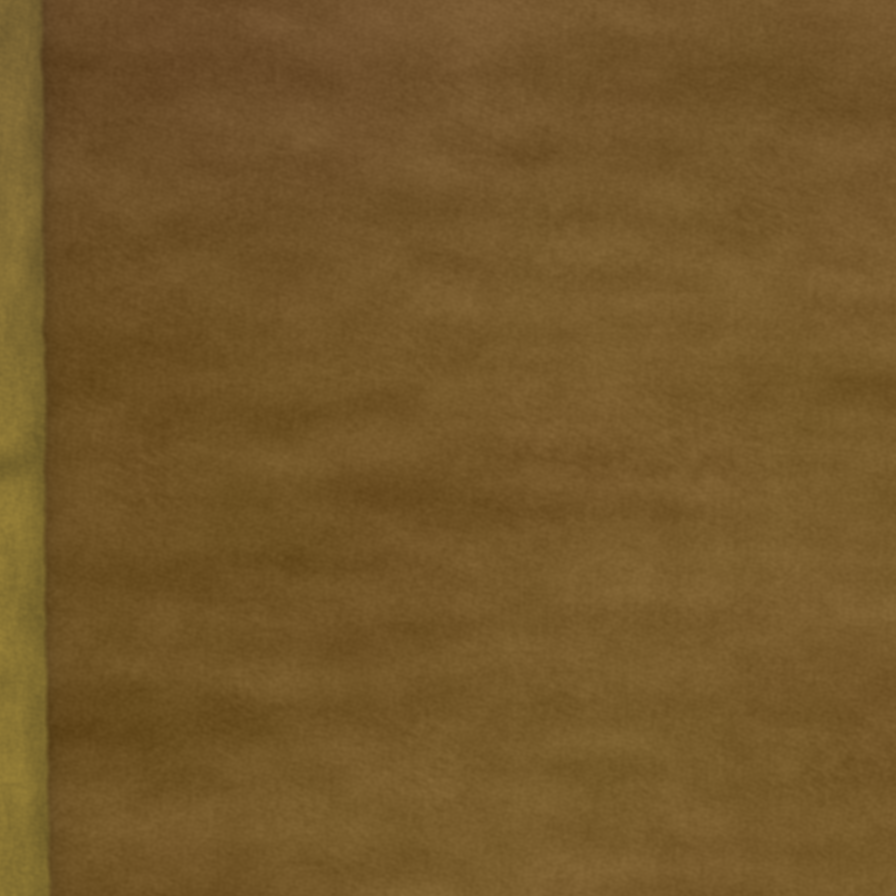
This texture is drawn by a WebGL 2 fragment shader. Its source:

```glsl
#version 300 es
precision highp float;
// Aged brown paper beside a paler olive strip along the left edge.
// Stretched gradient noise forms soft horizontal bands; finer layers add
// mottling and short slanted fibres, and a soft shadow marks the fold.

uniform vec2 u_resolution;
out vec4 fragColor;

vec2 gradientAt(vec2 cell) {
  vec3 q = fract(cell.xyx * vec3(0.1031, 0.103, 0.0973));
  q += dot(q, q.yzx + 33.33);
  float angle = 6.2832 * fract((q.x + q.y) * q.z);
  return vec2(cos(angle), sin(angle));
}

float gradientNoise(vec2 p) {
  vec2 i = floor(p), f = fract(p);
  vec2 u = f * f * f * (f * (f * 6.0 - 15.0) + 10.0);
  vec2 e = vec2(1.0, 0.0);
  float low = mix(dot(gradientAt(i), f), dot(gradientAt(i + e), f - e), u.x);
  float high = mix(dot(gradientAt(i + e.yx), f - e.yx),
                   dot(gradientAt(i + 1.0), f - 1.0), u.x);
  return mix(low, high, u.y);
}

float fbm(vec2 p) {
  float sum = 0.0, amplitude = 1.0;
  for (int octave = 0; octave < 4; octave++) {
    sum += amplitude * gradientNoise(p);
    p = mat2(0.8, 0.6, -0.6, 0.8) * p * 2.03 + 17.3;
    amplitude *= 0.62;
  }
  return sum;
}

// Noise drawn out along a direction given by its angle.
float fibres(vec2 p, float angle, vec2 frequency) {
  float c = cos(angle), s = sin(angle);
  return gradientNoise(vec2(c * p.x + s * p.y, c * p.y - s * p.x) * frequency + 40.0);
}

// Broad bands, sagging to the right near the top.
float bands(vec2 p) {
  p.y += 0.15 * p.x * smoothstep(0.35, 1.0, p.y) + 0.012 * gradientNoise(p * 5.0);
  return 0.45 * gradientNoise(p * vec2(1.8, 8.0) + 3.7)
       + 0.50 * gradientNoise(p * vec2(2.8, 17.0) + 11.2)
       + 0.24 * gradientNoise(p * vec2(6.0, 32.0) + 25.6);
}

// Slanted fibres that change direction in patches, and fine tooth.
float fineGrain(vec2 p) {
  float turn = smoothstep(-0.2, 0.2, gradientNoise(p * 5.0 + 8.0));
  float slanted = mix(fibres(p, -0.5, vec2(60.0, 155.0)),
                      fibres(p, 0.5, vec2(65.0, 145.0)), turn * 0.7);
  float patches = 0.75 + 1.1 * gradientNoise(p * 9.0 + 31.0);
  return 0.27 * slanted * patches + 0.22 * gradientNoise(p * 150.0)
       + 0.20 * gradientNoise(p * vec2(215.0, 245.0) + 70.0)
       + 0.14 * fibres(p, -0.3, vec2(90.0, 230.0))
       + 0.09 * fibres(p, 1.5, vec2(35.0, 170.0));
}

vec3 sheet(vec2 p, float grain) {
  // Lighter right of centre, dimmer at the left and the top.
  float light = 0.32 + 0.48 * smoothstep(0.05, 0.75, p.x)
              - 0.24 * smoothstep(0.6, 1.0, p.y)
              + 0.06 * smoothstep(0.35, 0.0, p.y);
  float tone = light + 0.88 * bands(p) + 0.28 * fbm(p * vec2(14.0, 19.0)) + grain;
  vec3 color = mix(vec3(0.392, 0.284, 0.110), vec3(0.488, 0.374, 0.188), tone);

  // Rosy cast across the top, strongest at the left.
  float rosy = smoothstep(0.55, 0.95, p.y) * (1.0 - 0.45 * smoothstep(0.3, 0.75, p.x));
  color += rosy * vec3(0.004, -0.005, 0.033);
  color += vec3(0.004, -0.004, 0.005) * fbm(p * 3.0 + 60.0);
  return color;
}

vec3 edgeStrip(vec2 p, float grain) {
  vec3 color = mix(vec3(0.530, 0.448, 0.195), vec3(0.485, 0.398, 0.200),
                   smoothstep(0.4, 0.95, p.y));
  float blotch = fbm(p * vec2(26.0, 11.0) + 5.0);
  float smudge = exp(-pow((p.y - 0.48) / 0.016, 2.0)) * smoothstep(0.05, 0.01, p.x);
  color *= 1.0 + 0.11 * blotch + 0.22 * grain - 0.16 * smudge;
  return color * mix(1.02, 0.89, smoothstep(0.018, 0.05, p.x));
}

void main() {
  vec2 p = gl_FragCoord.xy / u_resolution.y;
  float grain = fineGrain(p);

  // The fold drifts as it runs down the canvas, with a slightly rough edge.
  float fold = 0.050 + 0.008 * (0.5 - p.y) + 0.003 * gradientNoise(vec2(2.5, p.y * 7.0))
             + 0.0025 * gradientNoise(vec2(9.5, p.y * 45.0));
  float beyond = p.x - fold;

  // Narrow crease and wider shade falling on the sheet.
  float depth = max(beyond, 0.0);
  float shade = 0.13 * exp(-depth / 0.008) + 0.035 * exp(-depth / 0.035);
  vec3 paper = sheet(p, grain) * (1.0 - shade);

  vec3 color = mix(edgeStrip(p, grain), paper, smoothstep(-0.004, 0.004, beyond));
  fragColor = vec4(color, 1.0);
}
```
